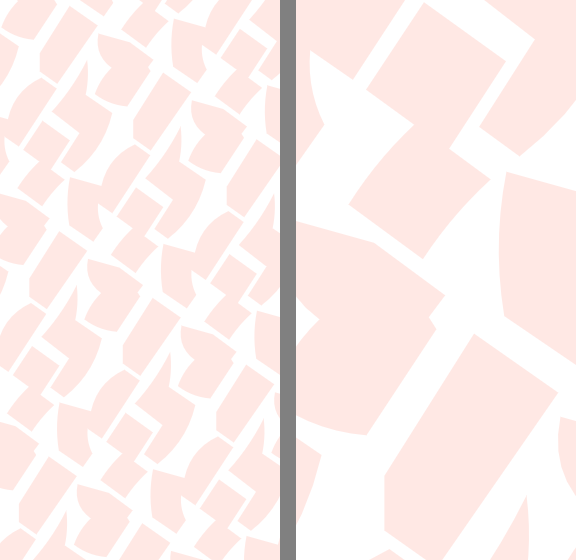
Left, the full canvas; right, a detail of the centre.
A Shadertoy shader for this pattern:

```glsl
// Pale pink cut-paper pieces on white, repeated on a slanted lattice.
// Each of five pieces is a closed outline of straight or bowed edges, drawn
// by signed distance after folding the plane around the piece's centre.

// Lattice steps, in units of 1/768 of the canvas height, y pointing down.
const mat2 lattice = mat2(128.2, 91.5, -14.3, 309.0);

// Moves p to the repeat nearest to the given centre.
vec2 foldAround(vec2 p, vec2 centre) {
    return p - lattice * round(inverse(lattice) * (p - centre));
}

float segmentDistance(vec2 p, vec2 a, vec2 b) {
    vec2 ab = b - a;
    float t = clamp(dot(p - a, ab) / max(dot(ab, ab), 1e-4), 0.0, 1.0);
    return length(p - a - ab * t);
}

// True where a ray from p to the right crosses the segment.
bool crosses(vec2 p, vec2 a, vec2 b) {
    return (a.y > p.y) != (b.y > p.y)
        && p.x < a.x + (b.x - a.x) * (p.y - a.y) / (b.y - a.y);
}

// Clockwise corners: xy is the position, z the outward bow of the next edge.
// Shorter outlines repeat their last corner.
float pieceDistance(vec2 p, vec3 corner[9]) {
    float nearest = 1e5;
    float side = 1.0;
    for (int i = 0; i < 9; i++) {
        vec2 a = corner[i].xy;
        vec2 b = corner[(i + 1) % 9].xy;
        float bow = corner[i].z;
        vec2 edge = b - a;
        vec2 outward = vec2(edge.y, -edge.x) / max(length(edge), 1e-3);
        int steps = bow == 0.0 ? 1 : 7;
        vec2 from = a;
        for (int k = 1; k <= steps; k++) {
            float t = float(k) / float(steps);
            vec2 to = k == steps ? b : a + edge * t + outward * bow * 4.0 * t * (1.0 - t);
            nearest = min(nearest, segmentDistance(p, from, to));
            if (crosses(p, from, to)) side = -side;
            from = to;
        }
    }
    return side * nearest;
}

// Long block with one clipped corner.
float block(vec2 p) {
    vec3 last = vec3(54.5, 73, 0);
    return pieceDistance(foldAround(p, vec2(94, 62)), vec3[9](
        vec3(95.5, 8, 0), vec3(134, 35, 0), vec3(78.5, 115, 0),
        vec3(54.5, 98, 0), last, last, last, last, last));
}

// Cup with a pointed left rim.
float cup(vec2 p) {
    return pieceDistance(foldAround(p, vec2(170, 96)), vec3[9](
        vec3(135, 46, 0), vec3(178, 58, 0), vec3(210.5, 82, 0),
        vec3(203, 92, 0), vec3(206.5, 97.5, 0), vec3(174.5, 146, 3.5),
        vec3(130, 129, 2.5), vec3(153, 93, 0), vec3(153, 93, 8)));
}

// Spike above a bent, rounded arm.
float bentArm(vec2 p) {
    vec3 last = vec3(71, 153, 0);
    return pieceDistance(foldAround(p, vec2(112, 160)), vec3[9](
        vec3(119.5, 82, 2), vec3(117.5, 130, 0), vec3(154, 155, 8.5),
        vec3(102, 236, 0), vec3(83.5, 222.5, 0), vec3(109, 182.5, 0),
        last, last, vec3(last.xy, -3)));
}

// Two leaves joined at the middle.
float twinLeaf(vec2 p) {
    return pieceDistance(foldAround(p, vec2(149, 264)), vec3[9](
        vec3(96, 243, 0), vec3(139, 255, 9), vec3(185, 198, 0),
        vec3(206, 213, 0), vec3(154, 292.5, 0), vec3(134.5, 279, -2.5),
        vec3(141, 313, 0), vec3(128, 331.5, 0), vec3(95, 309, 3)));
}

// Stepped piece made of two offset squares.
float step2(vec2 p) {
    vec3 last = vec3(160, 297, 0);
    return pieceDistance(foldAround(p, vec2(188, 315)), vec3[9](
        vec3(186.5, 257, 0), vec3(224, 284, 0), vec3(198, 324, 0),
        vec3(217, 338, -1.5), vec3(186, 374.5, 0), vec3(152, 349.5, 1.5),
        vec3(182, 313, 0), last, last));
}

void mainImage(out vec4 fragColor, in vec2 fragCoord) {
    float pixel = 768.0 / iResolution.y;
    vec2 p = vec2(fragCoord.x, iResolution.y - fragCoord.y) * pixel;

    float d = min(min(block(p), cup(p)), min(bentArm(p), min(twinLeaf(p), step2(p))));

    vec3 white = vec3(1.0);
    vec3 pink = vec3(1.0, 0.91, 0.895);
    float coverage = clamp(0.5 - d / pixel, 0.0, 1.0);
    fragColor = vec4(mix(white, pink, coverage), 1.0);
}
```
